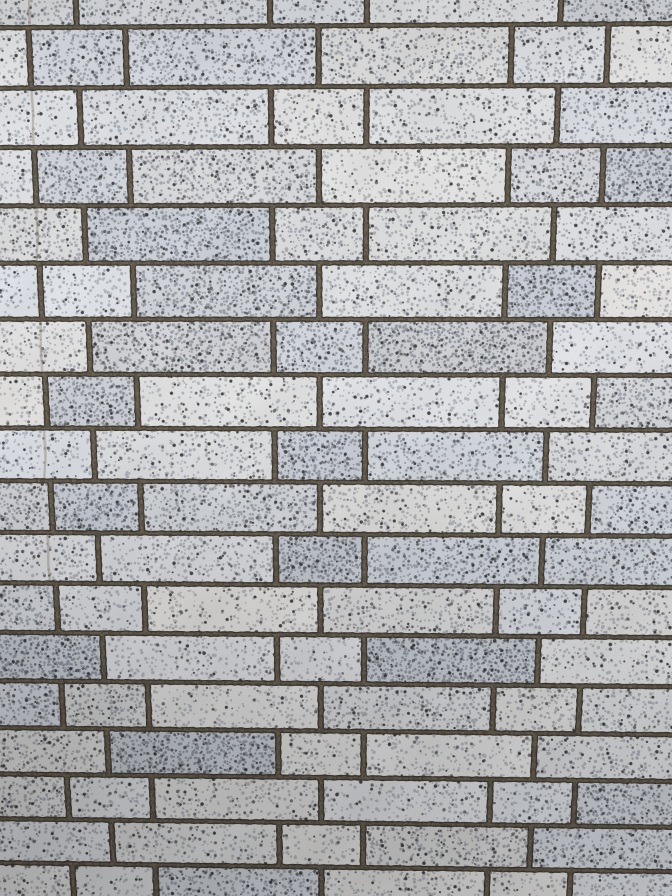
Give the GLSL for this texture, as a WebGL 2 fragment shader.

```glsl
#version 300 es
precision highp float;
// A wall of pale speckled bricks in courses that shrink slowly downwards.
// Each course repeats two stretchers and a header, shifted by half a period;
// box distances cut the mortar, cellular dots make the granite-like grain.
uniform vec2 u_resolution;
out vec4 outColor;

// Layout, in canvas heights, measured from the top left
const float FIRST_JOINT = 0.0286;
const float COURSE_HEIGHT = 0.0687;
const float COURSE_SHRINK = 0.000625;   // quadratic perspective term
const float BRICK_LENGTH = 0.2158;
const float LENGTH_SHRINK = 0.00189;    // per course
const float AXIS_X = 0.3555;            // symmetry axis of the bond
const float AXIS_DRIFT = 0.0002;        // per course
const float TILT = 0.021;
const float PERIOD = 2.5;               // two stretchers and one header
const vec2 JOINT = vec2(0.0070, 0.0058);
const float CORNER = 0.0012;

// Grain
const float FINE_CELL = 0.0040;
const float MID_CELL = 0.0064;
const float COARSE_CELL = 0.0105;

// Colours
const vec3 BRICK_WARM = vec3(0.885, 0.880, 0.870);
const vec3 BRICK_COOL = vec3(0.855, 0.875, 0.910);
const vec3 GRAIN_BLUE = vec3(0.46, 0.48, 0.52);
const vec3 SPECK_DARK = vec3(0.20, 0.20, 0.21);
const vec3 MORTAR = vec3(0.39, 0.36, 0.31);
const vec3 MORTAR_EDGE = vec3(0.22, 0.20, 0.165);
const vec3 STAIN = vec3(0.60, 0.56, 0.48);

float hash(vec2 p) {
  vec3 q = fract(p.xyx * 0.1031);
  q += dot(q, q.yzx + 33.33);
  return fract((q.x + q.y) * q.z);
}

// Smooth blotches from layered sines, about -1 to 1
float blotch(vec2 p) {
  return (sin(p.x + 1.7 * sin(p.y * 0.8)) + sin(p.y * 1.3 + 1.4 * sin(p.x * 0.7))
        + sin((p.x + p.y) * 2.1)) / 3.0;
}

// Coverage by scattered round dots, one candidate per cell
float dots(vec2 p, float cell, float density, vec2 radii, float pixel) {
  vec2 g = p / cell, base = floor(g);
  float blur = 0.75 * pixel / cell, cover = 0.0;
  for (int j = -1; j <= 1; j++)
    for (int i = -1; i <= 1; i++) {
      vec2 c = base + vec2(i, j);
      vec2 centre = c + vec2(hash(c + 11.3), hash(c + 47.9));
      float r = mix(radii.x, radii.y, hash(c + 83.1));
      float dot1 = 1.0 - smoothstep(r - blur, r + blur, length(g - centre));
      cover = max(cover, dot1 * step(hash(c + 5.7), density));
    }
  return cover;
}

float boxDistance(vec2 p, vec2 halfSize) {
  vec2 q = abs(p) - halfSize + CORNER;
  return length(max(q, 0.0)) + min(max(q.x, q.y), 0.0) - CORNER;
}

void main() {
  float pixel = 1.0 / u_resolution.y;
  vec2 p = vec2(gl_FragCoord.x, u_resolution.y - gl_FragCoord.y) * pixel;

  // Course number from the inverse of the quadratic spacing
  float y = p.y - (p.x - 0.375) * (p.y - 0.325) * TILT - FIRST_JOINT;
  float k = (COURSE_HEIGHT - sqrt(COURSE_HEIGHT * COURSE_HEIGHT - 4.0 * COURSE_SHRINK * y))
          / (2.0 * COURSE_SHRINK);
  float course = floor(k);
  float odd = mod(course, 2.0);
  float height = COURSE_HEIGHT - 2.0 * COURSE_SHRINK * k;

  // Position along the bond, then the brick inside its period
  float stretcher = BRICK_LENGTH - LENGTH_SHRINK * k;
  float s = (p.x - AXIS_X - AXIS_DRIFT * k) / stretcher + 1.0 + 0.5 * PERIOD * odd;
  float t = mod(s, PERIOD);
  float slot = floor(t);
  float span = slot > 1.5 ? 0.5 : 1.0;
  vec2 id = vec2(floor(s / PERIOD) * 3.0 + slot, course) + 20.0;
  vec2 local = vec2((t - slot - 0.5 * span) * stretcher, (k - course - 0.5) * height);
  float d = boxDistance(local, 0.5 * (vec2(span * stretcher, height) - JOINT));
  d += 0.0005 * blotch(p * 330.0);

  // Brick body: tint and grain density vary from brick to brick
  float tone = pow(hash(id), 2.2);
  float patchy = blotch(p * 38.0 + id * 3.0);
  vec3 brick = mix(BRICK_WARM, BRICK_COOL, clamp(hash(id + 31.0) * 0.7 + tone * 0.6, 0.0, 1.0));
  brick *= 1.0 - 0.10 * tone + 0.02 * patchy;
  float fine = dots(p, FINE_CELL, 0.34 + 0.46 * tone + 0.08 * patchy, vec2(0.20, 0.48), pixel);
  float mid = dots(p + 3.1, MID_CELL, 0.16 + 0.36 * tone, vec2(0.14, 0.30), pixel);
  float coarse = dots(p + 7.7, COARSE_CELL, 0.20 + 0.22 * tone, vec2(0.09, 0.19), pixel);
  brick = mix(brick, GRAIN_BLUE, fine * (0.42 + 0.30 * tone));
  brick = mix(brick, SPECK_DARK, max(mid * 0.62, coarse * 0.88));

  // Thin run-off stain on alternate courses near the left side
  float stainX = p.x - 0.032 - 0.035 * p.y - 0.0015 * blotch(p * 60.0);
  float stain = (1.0 - smoothstep(0.0006, 0.0022, abs(stainX))) * odd * step(p.y, 0.65);
  brick = mix(brick, STAIN, 0.5 * stain);

  // Recessed mortar, darkest against the bricks
  vec3 mortar = mix(MORTAR_EDGE, MORTAR, smoothstep(0.0, 0.0026, d));
  mortar *= 0.88 + 0.24 * hash(floor(p / 0.0025));

  // Join the parts; the light falls off towards the lower left
  vec3 color = mix(brick, mortar, smoothstep(-0.7 * pixel, 0.7 * pixel, d));
  float fall = smoothstep(0.40, 1.0, p.y) * (1.0 - 0.55 * p.x);
  color *= 1.0 - 0.24 * fall - 0.04 * smoothstep(0.1, 0.0, p.y);
  outColor = vec4(color, 1.0);
}
```
